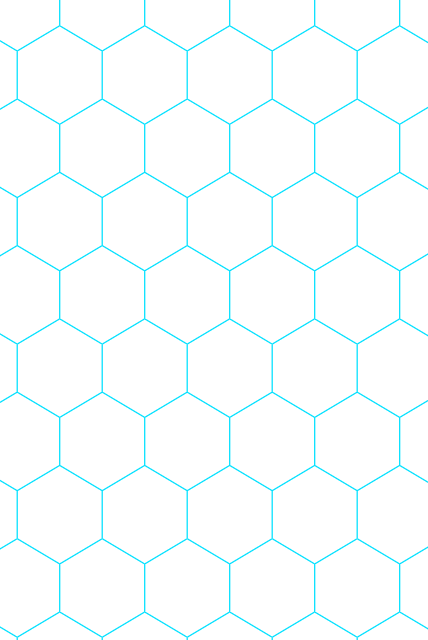
Write a WebGL 2 fragment shader that draws this pattern.

```glsl
#version 300 es
precision highp float;
// Draws a honeycomb of thin cyan outlines on white.

uniform vec2 u_resolution;
out vec4 fragColor;

// Lengths are fractions of the canvas height.
const float CELL_WIDTH = 0.1328;   // between neighbours in a row
const float ROW_STEP   = 0.1145;   // between rows of cells
const float CAP_HEIGHT = 0.0395;   // rise of each slanted edge
const float LINE_WIDTH = 0.00197;
const vec2  CELL_ORIGIN = vec2(0.2925, 0.5393);  // centre of one cell
const vec3  PAPER_COLOR = vec3(1.0);
const vec3  LINE_COLOR  = vec3(0.0, 0.88, 1.0);

// Offset from the nearest point of a rectangular lattice.
vec2 repeatCentered(vec2 p, vec2 period) {
    return p - period * floor(p / period + 0.5);
}

// Distance to the outline of a pointy-topped hexagon, positive inside.
float hexInside(vec2 p) {
    vec2 q = abs(p);
    float halfWidth = 0.5 * CELL_WIDTH;
    float apex = 0.5 * (ROW_STEP + CAP_HEIGHT);
    vec2 slantNormal = normalize(vec2(CAP_HEIGHT, halfWidth));
    float slantDistance = dot(slantNormal, vec2(0.0, apex) - q);
    return min(halfWidth - q.x, slantDistance);
}

// Distance to the nearest edge, using two interleaved lattices of cells.
float honeycombDistance(vec2 p) {
    vec2 period = vec2(CELL_WIDTH, 2.0 * ROW_STEP);
    float evenRows = hexInside(repeatCentered(p, period));
    float oddRows = hexInside(repeatCentered(p - 0.5 * period, period));
    return max(evenRows, oddRows);
}

// Share of a pixel covered by a line at the given distance.
float lineCoverage(float dist, float pixel) {
    float halfLine = 0.5 * LINE_WIDTH;
    float near = max(dist - 0.5 * pixel, -halfLine);
    float far = min(dist + 0.5 * pixel, halfLine);
    return clamp((far - near) / pixel, 0.0, 1.0);
}

void main() {
    vec2 p = gl_FragCoord.xy / u_resolution.y - CELL_ORIGIN;
    float coverage = lineCoverage(honeycombDistance(p), 1.0 / u_resolution.y);
    fragColor = vec4(mix(PAPER_COLOR, LINE_COLOR, coverage), 1.0);
}
```
